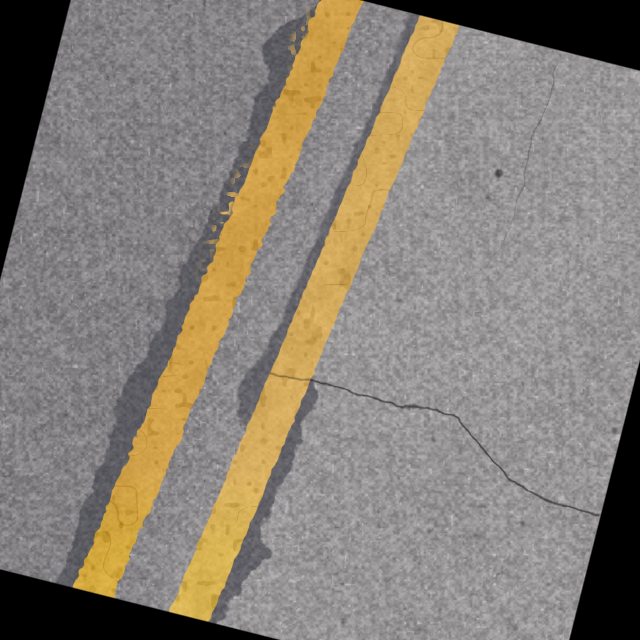
This texture is drawn by a Shadertoy shader. Its source:

```glsl
#define TILT 0.2473
#define LEAN 0.42
#define LEFT_STRIPE 0.114
#define RIGHT_STRIPE 0.2805
#define STRIPE_HALF 0.0342
#define GRAIN 0.24
#define CRACK_WIDTH 0.0013
#define SEALER vec3(0.36, 0.36, 0.385)
#define SHADED_ROAD vec3(0.515, 0.505, 0.515)
#define SUNLIT_ROAD vec3(0.595, 0.585, 0.592)
#define DEEP_PAINT vec3(0.82, 0.635, 0.29)
#define PALE_PAINT vec3(0.835, 0.675, 0.37)

float hash(vec2 p) {
    return fract(sin(dot(p, vec2(127.1, 311.7))) * 43758.5453);
}

float noise(vec2 p) {
    vec2 i = floor(p), f = fract(p);
    f = f * f * (3.0 - 2.0 * f);
    return mix(mix(hash(i), hash(i + vec2(1, 0)), f.x),
               mix(hash(i + vec2(0, 1)), hash(i + vec2(1, 1)), f.x), f.y);
}

float fbm(vec2 p) {
    float sum = 0.0, amp = 0.5;
    for (int i = 0; i < 4; i++) {
        sum += amp * noise(p);
        p = p * 2.03 + 17.3;
        amp *= 0.5;
    }
    return sum / 0.9375;
}

float bump(float x, float center, float width) {
    float d = (x - center) / width;
    return exp(-d * d);
}

// Antialiased coverage where d is below zero
float cover(float d, float soft) {
    return 1.0 - smoothstep(-soft, soft, d);
}

float pathDistance(vec2 p, vec2 path[9]) {
    float d = 1.0;
    for (int i = 0; i < 8; i++) {
        vec2 a = p - path[i], b = path[i + 1] - path[i];
        d = min(d, length(a - b * clamp(dot(a, b) / dot(b, b), 0.0, 1.0)));
    }
    return d;
}

void mainImage(out vec4 fragColor, in vec2 fragCoord) {
    vec2 p = fragCoord / iResolution.xy;
    float px = 1.0 / iResolution.y;
    float across = p.x - LEAN * p.y;
    float ragged = fbm(p * 38.0) - 0.5;
    float soft = max(px, 0.0016);

    // Asphalt: broad light, mottling and aggregate
    vec3 road = mix(SHADED_ROAD, SUNLIT_ROAD, smoothstep(0.05, 0.36, across));
    road += 0.05 * (fbm(p * 14.0) - 0.5);
    float grain = 0.6 * noise(p * 185.0) + 0.4 * noise(p * 330.0 + 9.0) - 0.5;
    float glint = smoothstep(0.83, 0.98, noise(p * 150.0 + 40.0));
    float pit = smoothstep(0.86, 0.99, noise(p * 125.0 + 71.0));
    road += GRAIN * grain + 0.10 * glint - 0.08 * pit;

    // Small stains on the open lane
    vec2 cell = floor(p * 14.0);
    vec2 offset = fract(p * 14.0) - 0.25 - 0.5 * vec2(hash(cell), hash(cell + 5.0));
    float stain = step(0.8, hash(cell + 12.0)) * cover(length(offset) - 0.06, 0.05);
    road -= 0.12 * stain * smoothstep(0.32, 0.36, across);
    road -= 0.25 * cover(length(p - vec2(0.779, 0.729)) - 0.005 + 0.006 * ragged, 0.003);

    // Dark sealer margins beside both stripes
    float leftEdge = LEFT_STRIPE - STRIPE_HALF;
    float innerEdge = RIGHT_STRIPE - STRIPE_HALF;
    float outerEdge = RIGHT_STRIPE + STRIPE_HALF;
    float leftWidth = 0.036 + 0.022 * bump(p.y, 0.935, 0.035)
        + 0.02 * bump(p.y, 0.375, 0.035) - 0.013 * bump(p.y, 0.74, 0.08);
    leftWidth = leftWidth * smoothstep(1.0, 0.95, p.y) + 0.03 * ragged;
    float innerWidth = 0.015 + 0.021 * bump(p.y, 0.395, 0.05) + 0.016 * ragged;
    innerWidth *= smoothstep(0.32, 0.36, p.y);
    float outerWidth = 0.024 + 0.024 * bump(p.y, 0.135, 0.025) + 0.035 * ragged;
    outerWidth *= smoothstep(0.42, 0.37, p.y);
    float leftSeal = cover(leftEdge - leftWidth - across, 0.003) * step(across, LEFT_STRIPE);
    float innerSeal = cover(innerEdge - innerWidth - across, 0.004) * step(across, RIGHT_STRIPE)
        * step(LEFT_STRIPE + STRIPE_HALF, across) * smoothstep(0.31, 0.36, p.y);
    float outerSeal = cover(across - outerEdge - outerWidth, 0.003)
        * step(RIGHT_STRIPE, across) * smoothstep(0.42, 0.40, p.y);
    float seal = max(leftSeal, max(0.85 * innerSeal, 0.9 * outerSeal));
    vec3 color = mix(road, SEALER + 0.13 * grain + 0.04 * glint, seal);

    // Yellow stripes with worn rims and flakes
    float wear = 0.007 * (noise(p * 120.0) - 0.5) + 0.005 * ragged;
    float leftPaint = cover(abs(across - LEFT_STRIPE) - STRIPE_HALF + wear, soft);
    float rightPaint = cover(abs(across - RIGHT_STRIPE) - STRIPE_HALF + 0.5 * wear, soft);
    float flakeZone = bump(p.y, 0.67, 0.065) + 0.7 * bump(p.y, 0.94, 0.04);
    float flakes = smoothstep(0.58, 0.68, noise(p * 135.0 + 23.0))
        * bump(across, leftEdge - 0.009, 0.01) * flakeZone;
    vec3 paint = mix(DEEP_PAINT, PALE_PAINT, smoothstep(0.16, 0.22, across));
    paint += vec3(0.02, 0.035, -0.04) * smoothstep(0.3, 0.12, p.y);
    paint += 0.09 * (fbm(p * 22.0) - 0.5) + 0.08 * grain;
    float scuff = smoothstep(0.72, 0.88, noise(p * 90.0 + 3.0));
    float hairline = cover(abs(noise(vec2(p.x * 15.0, p.y * 26.0)) - 0.5) - 0.008, 0.014);
    paint -= 0.07 * scuff + 0.09 * hairline * smoothstep(0.45, 0.65, noise(p * 9.0));
    color = mix(color, paint + 0.04, min(flakes, 1.0));
    color = mix(color, paint, max(leftPaint, rightPaint));

    // Main crack and a fainter one above it
    vec2 q = p + 0.009 * (vec2(fbm(p * 45.0), fbm(p * 45.0 + 31.0)) - 0.5);
    float crack = pathDistance(q, vec2[9](vec2(0.423, 0.415), vec2(0.495, 0.404),
        vec2(0.625, 0.366), vec2(0.684, 0.362), vec2(0.716, 0.346), vec2(0.755, 0.297),
        vec2(0.794, 0.251), vec2(0.859, 0.215), vec2(0.938, 0.193)));
    float faint = pathDistance(q, vec2[9](vec2(0.872, 0.9), vec2(0.853, 0.837),
        vec2(0.829, 0.779), vec2(0.82, 0.72), vec2(0.801, 0.661), vec2(0.781, 0.609),
        vec2(0.735, 0.557), vec2(0.7, 0.53), vec2(0.69, 0.505)));
    color *= 1.0 - 0.52 * cover(crack - CRACK_WIDTH, soft) * mix(1.0, 0.6, rightPaint);
    color *= 1.0 - 0.24 * cover(faint - 0.6 * CRACK_WIDTH, soft) * smoothstep(0.48, 0.75, p.y);

    // Tilted square frame on black
    vec2 c = p - 0.5;
    vec2 r = abs(vec2(c.x * cos(TILT) - c.y * sin(TILT), c.x * sin(TILT) + c.y * cos(TILT)));
    color *= cover(max(r.x, r.y) - 0.5, px);
    fragColor = vec4(clamp(color, 0.0, 1.0), 1.0);
}
```
